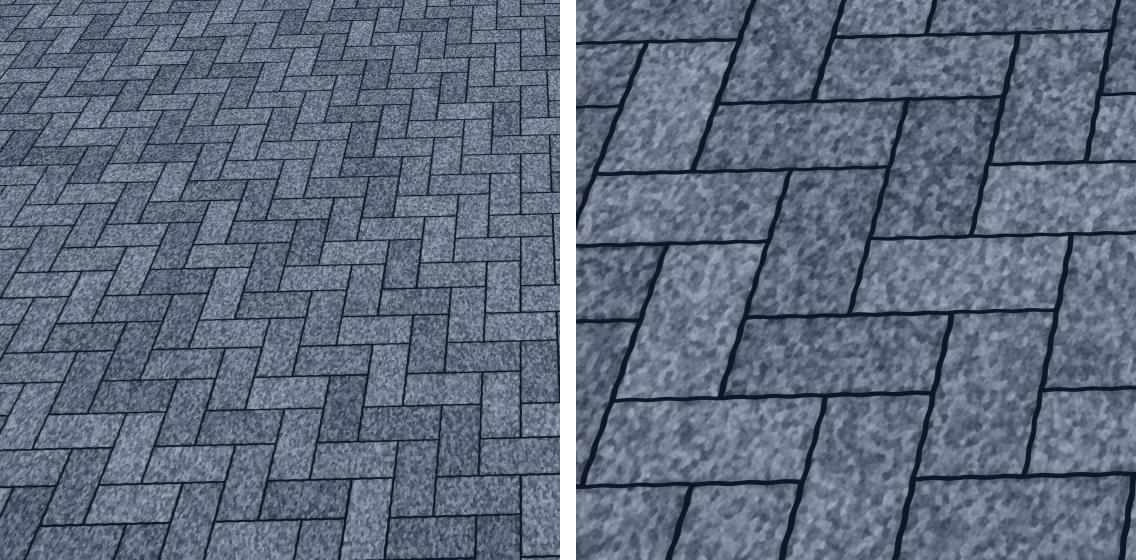
Left: the whole. Right: its middle third, enlarged.
Reproduce this texture procedurally as a WebGL 2 fragment shader.

```glsl
#version 300 es
precision highp float;
// Blue-grey granite pavers in a herringbone bond, receding in perspective.
uniform vec2 u_resolution;
out vec4 fragColor;

float hash(vec2 p) {
  vec3 q = fract(vec3(p.xyx) * 0.1031);
  q += dot(q, q.yzx + 33.33);
  return fract((q.x + q.y) * q.z);
}

// Cellular noise: random tones of nearby feature points, blended by closeness.
float cellTone(vec2 p) {
  vec2 cell = floor(p);
  float total = 0.0, weights = 0.0;
  for (int j = -1; j <= 1; j++) {
    for (int i = -1; i <= 1; i++) {
      vec2 id = cell + vec2(i, j);
      vec2 offset = id + vec2(hash(id + 17.3), hash(id + 71.9)) - p;
      float weight = exp(-6.0 * dot(offset, offset));
      total += weight * hash(id + 143.7);
      weights += weight;
    }
  }
  return total / weights - 0.5;
}

// Canvas position to paving units: x to the right, y towards the viewer.
vec2 groundPlane(vec2 p) {
  float side = 14.222 * (p.x - 0.9297);
  float depth = 1.7757 / (2.0556 - p.y + 0.0017 * side);
  return vec2(side * depth + 8.0, (1.0 - depth) / 0.0335);
}

void main() {
  vec2 ground = groundPlane(gl_FragCoord.xy / u_resolution);
  vec2 pixel = fwidth(ground);

  // Slightly uneven edges
  vec2 worn = ground + 0.006 * sin(ground.yx * 19.0 + 2.0 * sin(ground * 7.0));

  // Herringbone: each row steps by one cell, in a cycle of four
  vec2 cell = floor(worn);
  float turn = mod(cell.x + cell.y, 4.0);
  bool lying = turn < 2.0;
  vec2 size = lying ? vec2(2.0, 1.0) : vec2(1.0, 2.0);
  vec2 corner = cell - (lying ? vec2(turn, 0.0) : vec2(0.0, turn - 2.0));
  vec2 local = worn - corner;
  vec2 edge = min(local, size - local);
  float blockSeed = hash(corner + 211.0);

  // Joints, with smooth edges along each axis
  vec2 gap = vec2(0.022, 0.020) + 0.010 * hash(corner + 57.0);
  vec2 cover = smoothstep(gap - 0.7 * pixel, gap + 0.7 * pixel, edge);
  float stone = cover.x * cover.y;
  float bevel = 1.0 - smoothstep(0.02, 0.10, min(edge.x, edge.y));

  // Block tone, mineral grain and faint stains
  float tone = mix(-0.085, 0.050, sqrt(blockSeed));
  tone += 0.27 * cellTone(ground * vec2(17.0, 11.0) + 400.0);
  tone += 0.13 * cellTone(ground * vec2(34.0, 24.0) + 900.0);
  tone += 0.05 * cellTone(ground * 2.3 + 300.0);
  tone -= 0.045 * bevel;

  // Rare dark pits
  vec2 pitCell = floor(ground * 3.0);
  vec2 pitCentre = 0.3 + 0.4 * vec2(hash(pitCell + 83.0), hash(pitCell + 39.0));
  float pit = 1.0 - smoothstep(0.04, 0.16, length(fract(ground * 3.0) - pitCentre));
  tone -= 0.13 * pit * step(0.98, hash(pitCell + 501.0));

  vec3 granite = vec3(0.405, 0.445, 0.515) + tone;
  vec3 joint = vec3(0.05, 0.09, 0.15);
  fragColor = vec4(mix(joint, granite, stone), 1.0);
}
```
